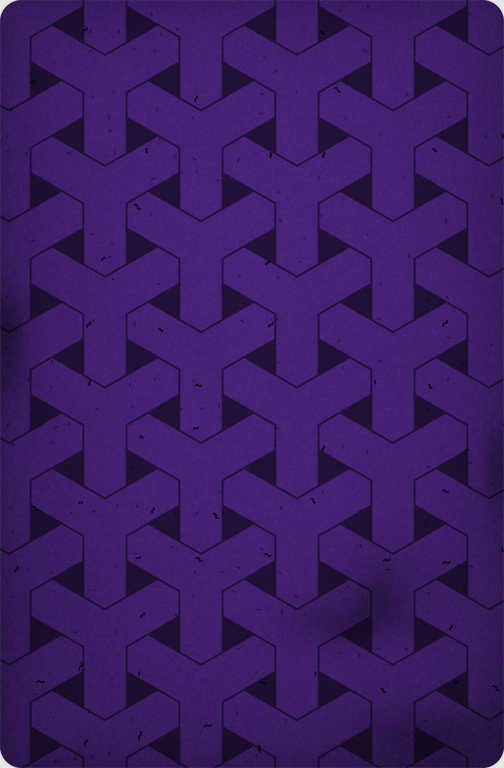
A WebGL 2 fragment shader for this pattern:

```glsl
#version 300 es
precision highp float;

uniform vec2 u_resolution;
out vec4 fragColor;

const float COLUMN_STEP = 0.125;                 // column spacing in canvas heights
const float SPACING = COLUMN_STEP * 1.1547;      // distance between neighbouring centres
const vec2 ORIGIN = vec2(0.1367, 0.8958);        // centre of one three-armed piece
const float HALF_WIDTH = 0.195;                  // arm half width, in spacings
const float HALF_GAP = 0.0085;                   // half the line width, in spacings
const float CORNER_RADIUS = 0.028;

const vec3 PURPLE = vec3(0.282, 0.136, 0.478);
const vec3 SHADOW = vec3(0.134, 0.066, 0.222);
const vec3 PAPER = vec3(0.90, 0.91, 0.90);

vec2 hash2(vec2 p) {
    vec3 a = fract(p.xyx * vec3(0.1031, 0.1030, 0.0973));
    a += dot(a, a.yzx + 33.33);
    return fract((a.xx + a.yz) * a.zy);
}

// Distance to the nearest scattered point
float cellular(vec2 p) {
    vec2 cell = floor(p);
    float nearest = 2.0;
    for (int j = -1; j <= 1; j++)
        for (int i = -1; i <= 1; i++) {
            vec2 c = cell + vec2(i, j);
            nearest = min(nearest, length(c + hash2(c) - p));
        }
    return nearest;
}

float layeredSines(vec2 p) {
    float sum = 0.0, gain = 0.5;
    for (int i = 0; i < 5; i++) {
        sum += gain * sin(p.x + 1.7 * sin(p.y * 0.8)) * cos(p.y + 1.3 * sin(p.x * 0.7));
        p = mat2(1.5, 1.1, -1.1, 1.5) * p + 2.3;
        gain *= 0.6;
    }
    return sum;
}

// Three arms with pointed ends, 120 degrees apart
float armDistance(vec2 p, float halfWidth) {
    float reach = 1.0 - 1.1547 * halfWidth;
    vec2 axis = p.y < -abs(p.x) * 0.57735 ? vec2(0.0, -1.0) : vec2(p.x < 0.0 ? -0.866025 : 0.866025, 0.5);
    float along = dot(p, axis);
    float across = abs(p.x * axis.y - p.y * axis.x);
    return max(across - halfWidth, 0.5 * across + 0.866025 * (along - reach));
}

// Closest piece on the triangular lattice
float weaveDistance(vec2 p, float halfWidth) {
    float nearest = 9.0;
    float column = floor(p.x / 0.866025 + 0.5);
    for (int i = -1; i <= 1; i++) {
        float c = column + float(i);
        float shift = 0.5 * mod(c, 2.0);
        float row = floor(p.y - shift + 0.5);
        for (int j = -1; j <= 1; j++) {
            vec2 centre = vec2(c * 0.866025, row + float(j) + shift);
            nearest = min(nearest, armDistance(p - centre, halfWidth));
        }
    }
    return nearest;
}

// Small elongated nicks, at most one per cell
float flecks(vec2 p, float density, float size, float blur) {
    vec2 cell = floor(p);
    vec2 place = hash2(cell + 17.0), form = hash2(cell + 71.0);
    vec2 d = fract(p) - 0.25 - 0.5 * place;
    float angle = 6.2832 * form.x;
    d = mat2(cos(angle), -sin(angle), sin(angle), cos(angle)) * d;
    d.y += 0.25 * size * sin(d.x * 3.0 / size);
    float extent = size * (0.35 + form.y);
    d.x -= clamp(d.x, -extent, extent);
    float mark = 1.0 - smoothstep(0.0, blur, length(d) - 0.2 * size);
    return mark * step(hash2(cell + 5.0).x, density);
}

float smudge(vec2 p, vec2 centre, vec2 radius) {
    vec2 d = (p - centre) / radius;
    return exp(-dot(d, d));
}

float roundedBox(vec2 p, vec2 halfSize, float radius) {
    vec2 q = abs(p) - halfSize + radius;
    return length(max(q, 0.0)) + min(max(q.x, q.y), 0.0) - radius;
}

void main() {
    float pixel = 1.0 / u_resolution.y;
    vec2 p = gl_FragCoord.xy * pixel;
    vec2 size = vec2(u_resolution.x * pixel, 1.0);
    vec2 uv = p / size;

    // Interlocking pieces over dark gaps
    float weave = (weaveDistance((p - ORIGIN) / SPACING, HALF_WIDTH) + HALF_GAP) * SPACING;
    vec3 color = mix(PURPLE, SHADOW, smoothstep(-0.6 * pixel, 0.6 * pixel, weave));

    // Broad light and darkened rim
    float border = roundedBox(p - 0.5 * size, 0.5 * size, CORNER_RADIUS);
    vec2 fromLight = (uv - vec2(0.53, 0.68)) * vec2(0.85, 0.75);
    float shade = 1.0 - 0.62 * dot(fromLight, fromLight);
    shade -= 0.15 * exp(border * 28.0);

    // Stains, paper grain and nicks
    float cloud = layeredSines(p * 13.0);
    float stain = 0.30 * smudge(p, vec2(0.50, 0.23), vec2(0.055, 0.05))
                + 0.22 * smudge(p, vec2(0.43, 0.19), vec2(0.06, 0.03))
                + 0.35 * smudge(p, vec2(0.01, 0.55), vec2(0.025, 0.07))
                + 0.25 * smudge(p, vec2(0.645, 0.38), vec2(0.02, 0.06))
                + 0.18 * smudge(p, vec2(0.56, 0.04), vec2(0.12, 0.05));
    shade -= stain * (0.85 + 0.6 * cloud) - 0.02 * cloud;
    shade += 0.13 * (cellular(p * 250.0) - 0.45) + 0.06 * (cellular(p * 90.0) - 0.45);
    float nicks = max(0.75 * flecks(p * 13.0, 0.45, 0.045, 13.0 * pixel),
                      0.40 * flecks(p * 37.0 + 9.0, 0.22, 0.06, 37.0 * pixel));
    color *= max(shade, 0.3) * (1.0 - nicks);

    // Rounded sheet corners
    color = mix(color, PAPER, smoothstep(-0.7 * pixel, 0.7 * pixel, border));
    fragColor = vec4(color, 1.0);
}
```
